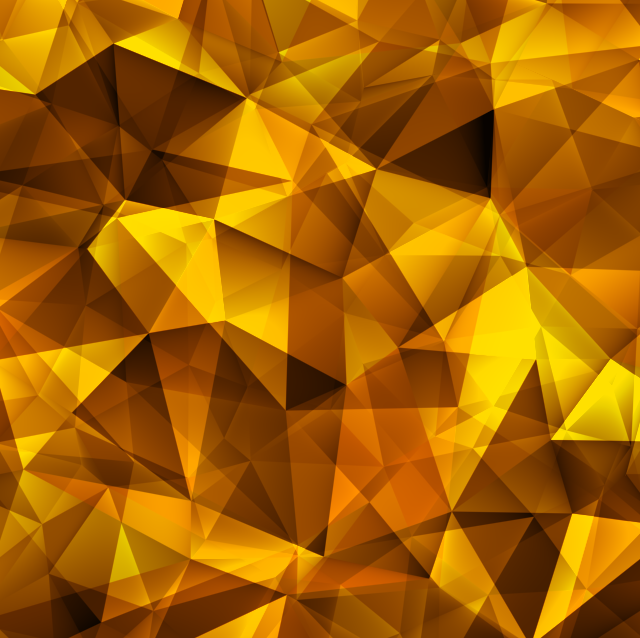
Give the GLSL for this background, as a Shadertoy shader.

```glsl
float hash(vec2 p, float seed) {
    return fract(sin(dot(p, vec2(127.1, 311.7)) + seed * 74.7) * 43758.5453);
}

float cross2(vec2 a, vec2 b) {
    return a.x * b.y - a.y * b.x;
}

vec2 meshPoint(vec2 cell, float seed) {
    vec2 jitter = vec2(hash(cell, seed), hash(cell, seed + 1.3)) - 0.5;
    return cell + 0.94 * jitter;
}

// Tone and hue offsets of one facet, weighted by its coverage in z
vec3 facet(vec2 p, vec2 a, vec2 b, vec2 c, vec2 id, float seed, float soft) {
    vec2 u = b - a, v = c - a, w = p - a;
    float area = cross2(u, v);
    area = abs(area) < 1e-4 ? 1e-4 : area;
    float s = cross2(w, v) / area;
    float t = cross2(u, w) / area;
    vec3 bary = vec3(1.0 - s - t, s, t);

    vec3 sides = vec3(length(b - c), length(v), length(u));
    vec3 inside = bary * abs(area) / max(sides, vec3(1e-4));
    float edge = min(inside.x, min(inside.y, inside.z));
    float coverage = smoothstep(-soft, soft, edge);
    if (coverage <= 0.0) return vec3(0.0);

    // Flat tone, linear gradient and a glow or shadow along one side
    float base = hash(id, seed + 2.1) - 0.5;
    vec3 corners = vec3(hash(id, seed + 3.7), hash(id, seed + 4.9),
                        hash(id, seed + 5.3)) - 0.5;
    float crease = (hash(id, seed + 6.1) - 0.5) * exp(-8.0 * max(bary.x, 0.0));
    float tone = base + 0.85 * dot(bary, corners) + 0.9 * crease;
    float hue = hash(id, seed + 7.9) - 0.5;
    return vec3(tone, hue, 1.0) * coverage;
}

// Irregular triangle mesh: jittered quads split along the shorter diagonal
vec2 facetMesh(vec2 uv, float scale, float angle, float seed, float pixel) {
    float cs = cos(angle), sn = sin(angle);
    vec2 p = mat2(cs, sn, -sn, cs) * uv * scale + seed;
    vec2 home = floor(p);
    float soft = 0.8 * pixel * scale;
    vec3 total = vec3(0.0);
    for (int y = -1; y <= 1; y++) {
        for (int x = -1; x <= 1; x++) {
            vec2 cell = home + vec2(x, y);
            vec2 a = meshPoint(cell, seed);
            vec2 b = meshPoint(cell + vec2(1, 0), seed);
            vec2 c = meshPoint(cell + vec2(1, 1), seed);
            vec2 d = meshPoint(cell + vec2(0, 1), seed);
            if (distance(b, d) < distance(a, c)) {
                vec2 first = a;
                a = b;
                b = c;
                c = d;
                d = first;
            }
            total += facet(p, a, b, c, cell, seed, soft);
            total += facet(p, a, c, d, cell + 0.37, seed, soft);
        }
    }
    return total.xy / max(total.z, 1e-3);
}

// Brown through orange to gold; hue 0 is orange, 1 is yellow
vec3 amber(float tone, float hue) {
    float red = clamp(tone, 0.03, 1.0);
    float ratio = 0.41 + 0.05 * red + 0.5 * hue * red * red;
    return vec3(red, red * min(ratio, 0.88), 0.0);
}

void mainImage(out vec4 fragColor, in vec2 fragCoord) {
    vec2 uv = fragCoord / iResolution.y;
    float pixel = 1.0 / iResolution.y;

    // Main facets with two translucent meshes laid over them
    vec2 main = facetMesh(uv, 5.6, 0.45, 3.0, pixel);
    vec2 veil = facetMesh(uv, 4.6, 1.15, 11.0, pixel);
    vec2 shards = facetMesh(uv, 8.5, 0.8, 23.0, pixel);
    float outer = smoothstep(0.1, 0.6, distance(uv, vec2(0.5)));
    vec2 mixed = 0.52 * main + 0.32 * veil + mix(0.12, 0.26, outer) * shards;

    // Warmer, lighter upper right
    float slope = 0.3 * uv.x + uv.y - 0.65;
    float tone = 0.71 + mixed.x + 0.12 * slope;
    float hue = 0.45 + 1.2 * mixed.y + 0.6 * (tone - 0.7) + 0.2 * slope;
    fragColor = vec4(amber(tone, clamp(hue, 0.0, 1.0)), 1.0);
}
```
